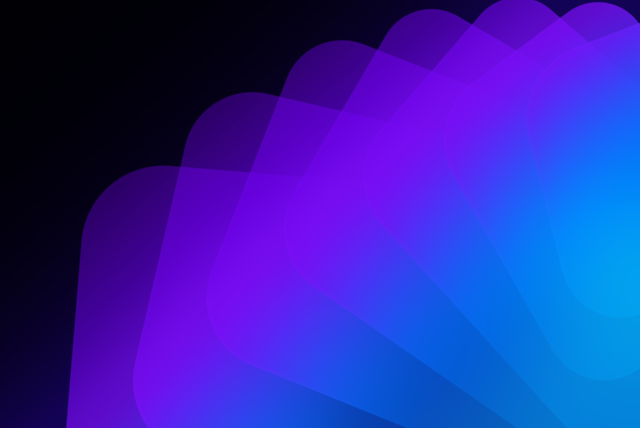
Reproduce this background procedurally as a Shadertoy shader.

```glsl
// A fan of translucent rounded panels turning from lower left to upper right.
// Each panel is four half-planes joined by round corners, tinted by one diagonal
// ramp from violet to blue, with a cyan glow at the right over a dark backdrop.

// Intersection of two half-planes with a corner of the given radius.
float roundCorner(float a, float b, float radius) {
    return length(max(vec2(a, b) + radius, 0.0)) + min(max(a, b), -radius);
}

// Signed distance to panel k; across receives the position along its width.
float panel(vec2 p, float k, out float across) {
    float radius = 0.191 - 0.027 * k + 0.004 * k * k;
    vec2 pivot = vec2(0.311 + 0.168 * k + 0.003 * k * k + radius,
                      0.111 + 0.209 * k - 0.0168 * k * k);
    float angle = radians(13.0 + 8.2 * k + 0.12 * k * k * k);
    float lowerAngle = angle + 0.12 * smoothstep(0.5, 3.0, k);
    vec2 q = p - pivot;

    across = dot(q, vec2(cos(angle), -sin(angle)));
    float left = -across - radius;
    float right = across + radius - 0.93 * exp(-0.19 * (k - 3.0));
    float top = dot(q, vec2(sin(angle), cos(angle))) + radius - (0.871 - 0.078 * k);
    float bottom = -dot(q, vec2(sin(lowerAngle), cos(lowerAngle))) - radius;

    float leftSide = max(roundCorner(left, top, radius - 0.03),
                         roundCorner(left, bottom, radius));
    float rightSide = max(roundCorner(right, top, 0.1),
                          roundCorner(right, bottom, 0.16));
    return max(leftSide, rightSide);
}

// Violet to azure along the diagonal.
vec3 ramp(float t) {
    vec3 violet = vec3(0.475, 0.05, 0.96);
    vec3 blue = vec3(0.0, 0.45, 1.0);
    vec3 azure = vec3(0.0, 0.61, 0.98);
    vec3 color = mix(violet, blue, smoothstep(0.83, 1.31, t));
    color = mix(vec3(0.43, 0.0, 0.92), color, smoothstep(0.65, 0.87, t));
    return mix(color, azure, smoothstep(1.27, 1.6, t));
}

void mainImage(out vec4 fragColor, in vec2 fragCoord) {
    vec2 p = fragCoord / iResolution.y;
    float pixel = 1.0 / iResolution.y;
    float diagonal = dot(vec2(p.x, 1.0 - p.y), vec2(0.652, 0.758));

    // Backdrop
    float dusk = pow(clamp(diagonal / 0.82, 0.0, 1.0), 3.0);
    vec3 color = mix(vec3(0.0, 0.0, 0.02), vec3(0.075, 0.01, 0.33), dusk);

    // Cyan light shared by all panels
    vec2 toGlow = p - vec2(1.5, 0.32);
    float glow = exp(-14.0 * dot(toGlow, toGlow));

    // Panels, back to front
    for (int i = 0; i < 7; i++) {
        float across;
        float d = panel(p, float(i) - 1.0, across);
        float cover = smoothstep(pixel, -pixel, d);
        float nearEdge = exp(min(d, 0.0) / 0.1);

        vec3 tint = ramp(diagonal - 0.055 * nearEdge);
        tint = mix(tint, vec3(0.0, 0.73, 1.0), 0.8 * glow);
        tint += 0.02 * exp(-abs(d) * 300.0);

        float alpha = clamp(0.42 + 0.97 * (diagonal - 0.566), 0.36, 0.8);
        alpha *= mix(1.0, 0.35, smoothstep(0.02, 0.5, across));
        color = mix(color, tint, alpha * cover);
    }

    fragColor = vec4(clamp(color, 0.0, 1.0), 1.0);
}
```
